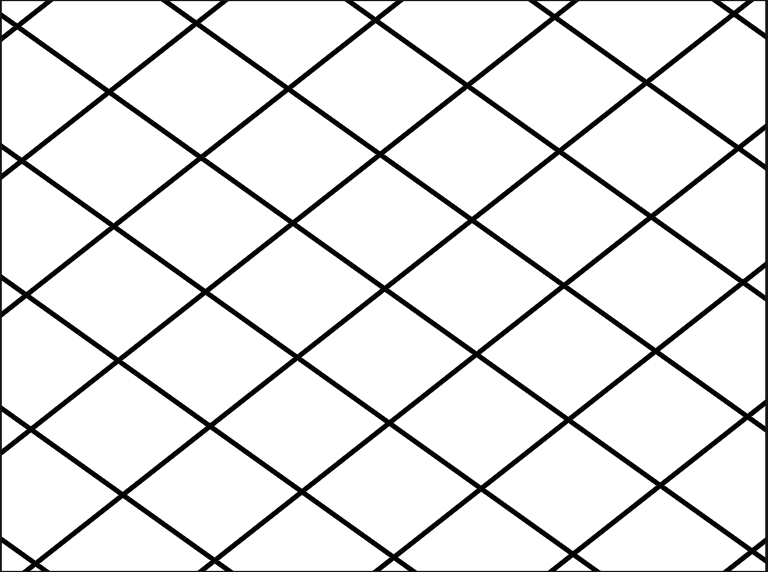
A Shadertoy shader for this pattern:

```glsl
// Diamond lattice of two crossing sets of black lines on white, in a thin frame.
#define CENTER vec2(0.0012, -0.0048)  // a crossing, from the canvas centre
#define FALL_SLOPE -0.7138
#define RISE_SLOPE 0.7874
#define FALL_STEP 0.2291              // vertical spacing, in canvas heights
#define RISE_STEP 0.2411
#define LINE_WIDTH 0.0087
#define FRAME_LOW vec2(0.0032, 0.0020)   // left, bottom thickness
#define FRAME_HIGH vec2(0.0048, 0.0020)  // right, top thickness
#define PAPER vec3(1.0)
#define INK vec3(0.01)
#define FRAME_INK vec3(0.08)

// Distance to the nearest line of a parallel set.
float lineSet(vec2 p, float slope, float spacing) {
    float rows = (p.y - slope * p.x) / spacing;
    float offset = abs(fract(rows + 0.5) - 0.5) * spacing;
    return offset / sqrt(1.0 + slope * slope);
}

// Smooth coverage of a signed distance, one pixel wide.
float coverage(float signedDistance, float pixel) {
    return clamp(0.5 - signedDistance / pixel, 0.0, 1.0);
}

void mainImage(out vec4 fragColor, in vec2 fragCoord) {
    float pixel = 1.0 / iResolution.y;
    vec2 size = iResolution.xy * pixel;
    vec2 uv = fragCoord * pixel;
    vec2 p = uv - 0.5 * size - CENTER;

    // Lattice
    float falling = lineSet(p, FALL_SLOPE, FALL_STEP);
    float rising = lineSet(p, RISE_SLOPE, RISE_STEP);
    float lattice = min(falling, rising) - 0.5 * LINE_WIDTH;
    vec3 color = mix(PAPER, INK, coverage(lattice, pixel));

    // Frame
    vec2 inset = min(uv - FRAME_LOW, size - uv - FRAME_HIGH);
    color = mix(color, FRAME_INK, coverage(min(inset.x, inset.y), pixel));

    fragColor = vec4(color, 1.0);
}
```
